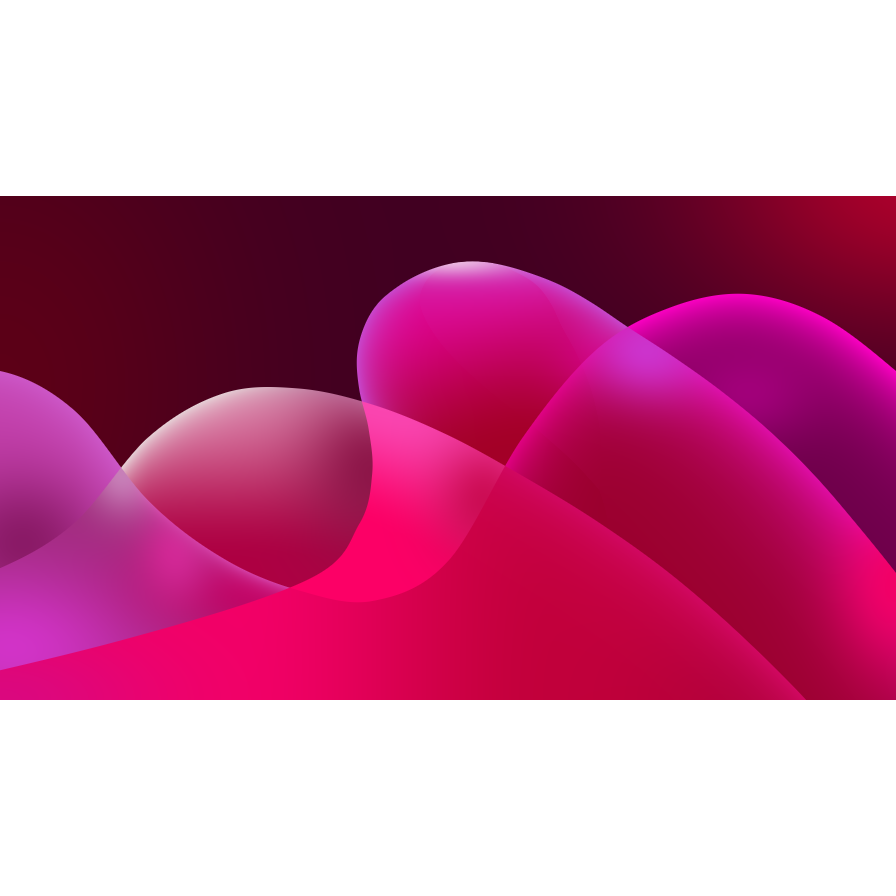
Write a Shadertoy shader that draws this background.

```glsl
// Translucent magenta waves on a dark wine band between white margins.
// Three smooth outlines (two waves, one folded blob) split the band into
// regions; each region has its own gradient, soft glows and bright rim.

#define UNITS 768.0        // design units across the canvas, y runs down
#define BAND_TOP 168.0
#define BAND_BOTTOM 600.0
#define WAVE_STEP 64.0     // spacing of the wave heights
#define BLOB_TOP 224.0
#define BLOB_STEP 1.5      // spacing of the blob sides, in root of depth
#define MARGIN vec3(1.0)

// Heights of the two waves, and the sides of the blob by root of depth
const float VALLEY[16] = float[16](325., 318., 352., 430., 479., 506., 515., 481.,
    375., 299., 263., 252., 271., 318., 379., 440.);
const float HILL[16] = float[16](505., 487., 448., 374., 337., 333., 347., 373.,
    408., 447., 493., 549., 614., 690., 770., 850.);
const float BLOB_LEFT[16] = float[16](425., 405., 385., 364., 343., 324., 312., 306.,
    308., 316., 319., 308., 265., 107., -130., -400.);
const float BLOB_RIGHT[16] = float[16](385., 405., 426., 451., 480., 508., 538., 576.,
    617., 658., 697., 734., 772., 810., 850., 892.);

// Catmull-Rom curve through evenly spaced values
float spline(float k[16], float u) {
    u = clamp(u, 0.0, 12.999);
    int i = int(u);
    float t = fract(u);
    float a = k[i], b = k[i + 1], c = k[i + 2], d = k[i + 3];
    return b + 0.5 * t * (c - a + t * (2.0 * a - 5.0 * b + 4.0 * c - d
        + t * (3.0 * (b - c) + d - a)));
}

// Approximate distances, positive inside each shape
float waveDistance(float k[16], vec2 p) {
    float u = p.x / WAVE_STEP;
    float slope = (spline(k, u + 0.02) - spline(k, u - 0.02)) / (0.04 * WAVE_STEP);
    return (p.y - spline(k, u)) / sqrt(1.0 + slope * slope);
}

float blobField(vec2 p) {
    float depth = p.y - BLOB_TOP;
    float u = sqrt(max(depth, 0.0)) / BLOB_STEP;
    float sides = min(p.x - spline(BLOB_LEFT, u), spline(BLOB_RIGHT, u) - p.x);
    return min(sides, depth);
}

float blobDistance(vec2 p) {
    vec2 h = vec2(0.0, 0.5);
    float slope = blobField(p + h) - blobField(p - h);
    return blobField(p) / sqrt(1.0 + slope * slope);
}

// Shading tools
vec3 glow(vec3 base, vec2 p, vec2 centre, vec2 radius, vec3 tint) {
    vec2 q = (p - centre) / radius;
    return mix(base, tint, exp(-dot(q, q)));
}

vec3 rim(vec3 base, float d, float width, vec3 tint) {
    return mix(base, tint, exp(-max(d, 0.0) / width));
}

float cover(float d, float pixel) {
    return clamp(d / pixel + 0.5, 0.0, 1.0);
}

void mainImage(out vec4 fragColor, in vec2 fragCoord) {
    vec2 uv = fragCoord / iResolution.xy;
    vec2 p = UNITS * vec2(uv.x, 1.0 - uv.y);
    float pixel = UNITS / iResolution.y;
    float dValley = waveDistance(VALLEY, p);
    float dHill = waveDistance(HILL, p);
    float dBlob = blobDistance(p);

    // Dark backdrop
    vec3 back = glow(vec3(.25, 0., .13), p, vec2(0., 330.), vec2(200., 260.), vec3(.36, 0., .09));
    back = glow(back, p, vec2(800., 150.), vec2(200., 130.), vec3(.68, 0., .17));

    // Left and right crests of the valley wave
    vec3 leftCrest = glow(vec3(.76, .24, .66), p, vec2(20., 465.), vec2(70., 60.), vec3(.54, .1, .4));
    leftCrest = rim(leftCrest, dValley, 25., vec3(.8, .34, .78));
    vec3 rightCrest = glow(vec3(.42, 0., .28), p, vec2(640., 340.), vec2(60., 40.), vec3(.6, 0., .45));
    rightCrest = rim(rightCrest, dValley, 35., vec3(.98, 0., .76));
    vec3 crest = p.x < 0.5 * UNITS ? leftCrest : rightCrest;

    // Pale hill, and its overlap with the left crest
    vec3 hill = mix(vec3(.84, .45, .62), vec3(.68, 0., .26), smoothstep(340., 480., p.y));
    hill = glow(hill, p, vec2(320., 400.), vec2(60., 80.), vec3(.55, .08, .28));
    vec3 hillRim = mix(vec3(.9, .82, .84), vec3(.72, .38, .56), smoothstep(180., 310., p.x));
    hill = rim(hill, dHill, 14., hillRim);
    vec3 veil = glow(vec3(.62, .17, .48), p, vec2(10., 555.), vec2(120., 70.), vec3(.82, .2, .78));
    veil = glow(veil, p, vec2(230., 505.), vec2(100., 45.), vec3(.76, 0., .38));
    veil = glow(veil, p, vec2(150., 475.), vec2(30., 40.), vec3(.82, .15, .58));
    veil = rim(veil, dValley, 8., vec3(.83, .25, .65));
    veil = glow(veil, p, vec2(105., 405.), vec2(30., 35.), vec3(.78, .5, .72));

    // Blob head, its neck over the hill and its shoulder over the right crest
    float shade = smoothstep(250., 400., p.y + 0.3 * (p.x - 380.));
    vec3 head = mix(vec3(.87, 0., .54), vec3(.64, 0., .15), shade);
    head = glow(head, p, vec2(520., 300.), vec2(50.), vec3(.82, 0., .5));
    head = rim(head, dBlob, 18., vec3(.78, .28, .8));
    head = glow(head, p, vec2(385., 222.), vec2(60., 14.), vec3(.93, .75, .88));
    vec3 neck = mix(vec3(.98, .27, .69), vec3(.99, 0., .4), smoothstep(0., 100., dHill));
    neck = glow(neck, p, vec2(415., 430.), vec2(45., 55.), vec3(.8, .05, .33));
    vec3 shoulder = rim(vec3(.6, 0., .17), dValley, 25., vec3(.88, 0., .5));
    shoulder = rim(shoulder, dBlob, 45., vec3(.87, .05, .65));
    shoulder = glow(shoulder, p, vec2(555., 300.), vec2(50., 40.), vec3(.8, .2, .8));
    shoulder = glow(shoulder, p, vec2(770., 500.), vec2(50., 70.), vec3(.95, 0., .4));

    // Front sheet where all three overlap
    vec3 front = mix(vec3(.95, 0., .4), vec3(.76, 0., .23), smoothstep(200., 480., p.x));
    front = glow(front, p, vec2(690., 590.), vec2(120., 90.), vec3(.66, 0., .2));
    front = glow(front, p, vec2(0., 600.), vec2(130., 60.), vec3(.86, .03, .5));
    front = rim(front, dHill, 30., vec3(.82, .03, .38));

    // Blend the regions by coverage
    float inValley = cover(dValley, pixel), inHill = cover(dHill, pixel);
    vec3 outside = mix(mix(back, crest, inValley), mix(hill, veil, inValley), inHill);
    vec3 inside = mix(mix(head, shoulder, inValley), mix(neck, front, inValley), inHill);
    vec3 color = mix(outside, inside, cover(dBlob, pixel));
    float band = cover(min(p.y - BAND_TOP, BAND_BOTTOM - p.y), pixel);
    fragColor = vec4(mix(MARGIN, color, band), 1.0);
}
```
